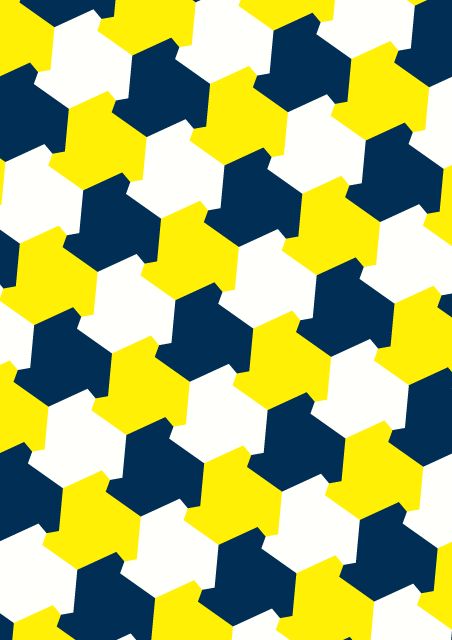
Reproduce this pattern procedurally as a Shadertoy shader.

```glsl
// Interlocking hooked three-armed tiles in navy, yellow and white on a tilted triangular lattice.

const float TAU = 6.2831853;
const float ROW = 0.8660254;                    // row height of the unit lattice
const float TILE_SIZE = 0.1294;                 // lattice step, in canvas heights
const float TILT = radians(20.0);
const vec2 ANCHOR = vec2(0.2741, 0.4691);       // a lattice corner, measured from the top left
const float HOOK = 0.152;                       // hook length, in lattice steps
const int SAMPLES = 4;                          // antialiasing samples per axis

const vec3 NAVY = vec3(0.0, 0.18, 0.33);
const vec3 YELLOW = vec3(1.0, 0.94, 0.02);
const vec3 WHITE = vec3(1.0, 1.0, 0.99);

vec2 rotate(vec2 p, float angle) {
    float c = cos(angle), s = sin(angle);
    return vec2(c * p.x - s * p.y, s * p.x + c * p.y);
}

float cross2(vec2 a, vec2 b) {
    return a.x * b.y - a.y * b.x;
}

// Which of three neighbours owns a point d, relative to the centre where their hooks meet.
float hookOwner(vec2 d, float hook) {
    float sector = floor((atan(d.y, d.x) - TAU / 4.0) / (TAU / 3.0));
    d = rotate(d, -sector * TAU / 3.0);
    vec2 elbow = hook * vec2(-ROW, -0.5);
    vec2 corner = vec2(-0.5, ROW / 3.0);
    return sector + step(0.0, cross2(corner - elbow, d - elbow));
}

// Colour class of the tile covering p: 0, 1 or 2.
float tileClass(vec2 p, float hook) {
    vec2 skewed = vec2(p.x - 0.5 * p.y / ROW, p.y / ROW);
    vec2 cell = floor(skewed);
    vec2 f = skewed - cell;
    float id = cell.x - cell.y;
    // One half of each cell is a tile's body, the other is shared by three hooks.
    if (f.x + f.y > 1.0) {
        vec2 g = f - 2.0 / 3.0;
        id += hookOwner(vec2(g.x + 0.5 * g.y, ROW * g.y), hook) - 1.0;
    }
    return mod(id + 0.5, 3.0) - 0.5;
}

vec3 tileColor(float id) {
    return id < 0.5 ? NAVY : id < 1.5 ? YELLOW : WHITE;
}

vec3 pattern(vec2 pixel) {
    vec2 p = vec2(pixel.x, iResolution.y - pixel.y) / iResolution.y;
    p = rotate(p - ANCHOR, -TILT) / TILE_SIZE;
    return tileColor(tileClass(p, HOOK));
}

void mainImage(out vec4 fragColor, in vec2 fragCoord) {
    // Average a grid of samples inside the pixel to smooth the edges.
    vec3 sum = vec3(0.0);
    for (int y = 0; y < SAMPLES; y++) {
        for (int x = 0; x < SAMPLES; x++) {
            vec2 offset = (vec2(x, y) + 0.5) / float(SAMPLES) - 0.5;
            sum += pattern(fragCoord + offset);
        }
    }
    fragColor = vec4(sum / float(SAMPLES * SAMPLES), 1.0);
}
```
